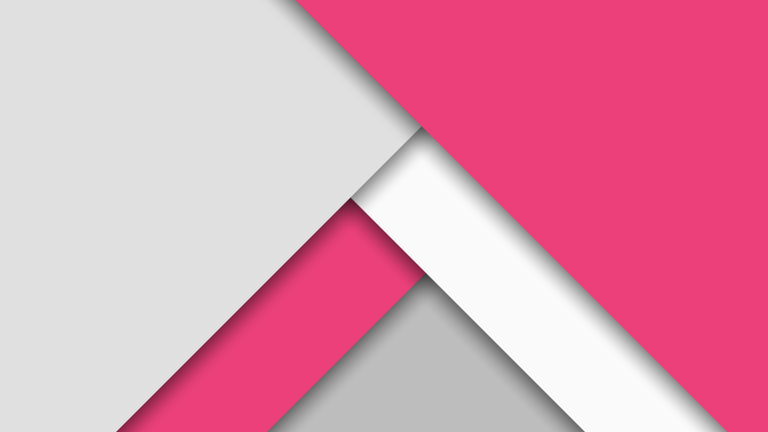
Write a WebGL 2 fragment shader that draws this background.

```glsl
#version 300 es
precision highp float;
// Flat paper sheets stacked along two diagonals, each casting a soft shadow.
// Every sheet is a half plane: sheets are painted from the bottom up, and each
// one darkens what lies beneath it before covering it with its own colour.

uniform vec2 u_resolution;
out vec4 fragColor;

// Sheet colours
const vec3 BASE_GREY  = vec3(0.741);
const vec3 PINK       = vec3(0.925, 0.251, 0.478);
const vec3 WHITE      = vec3(0.980);
const vec3 LIGHT_GREY = vec3(0.878);

// Edge offsets from the centre, across each diagonal, in canvas heights
const float PINK_BAND_EDGE  = 0.1617;
const float WHITE_BAND_EDGE = -0.0245;
const float LEFT_SHEET_EDGE = -0.0851;
const float RIGHT_SHEET_EDGE = 0.2086;

// Shadow reach in canvas heights, and its darkness under a sheet
const float SHADOW_REACH = 0.062;
const float SHADOW_STRENGTH = 0.88;

// Lays a sheet over the colour below; inside is the signed distance into it.
vec3 laySheet(vec3 below, vec3 sheet, float inside, float pixel) {
    float shadow = SHADOW_STRENGTH * smoothstep(-SHADOW_REACH, SHADOW_REACH, inside);
    float cover = smoothstep(-0.7 * pixel, 0.7 * pixel, inside);
    return mix(below * (1.0 - shadow), sheet, cover);
}

void main() {
    float pixel = 1.0 / u_resolution.y;
    vec2 p = (gl_FragCoord.xy - 0.5 * u_resolution) * pixel;

    // Distances across the two families of diagonal edges
    float acrossRising = (p.x - p.y) * inversesqrt(2.0);
    float acrossFalling = (p.x + p.y) * inversesqrt(2.0);

    // Stack from the bottom sheet to the top one
    vec3 color = BASE_GREY;
    color = laySheet(color, PINK, PINK_BAND_EDGE - acrossRising, pixel);
    color = laySheet(color, WHITE, acrossFalling - WHITE_BAND_EDGE, pixel);
    color = laySheet(color, LIGHT_GREY, LEFT_SHEET_EDGE - acrossRising, pixel);
    color = laySheet(color, PINK, acrossFalling - RIGHT_SHEET_EDGE, pixel);

    fragColor = vec4(color, 1.0);
}
```
